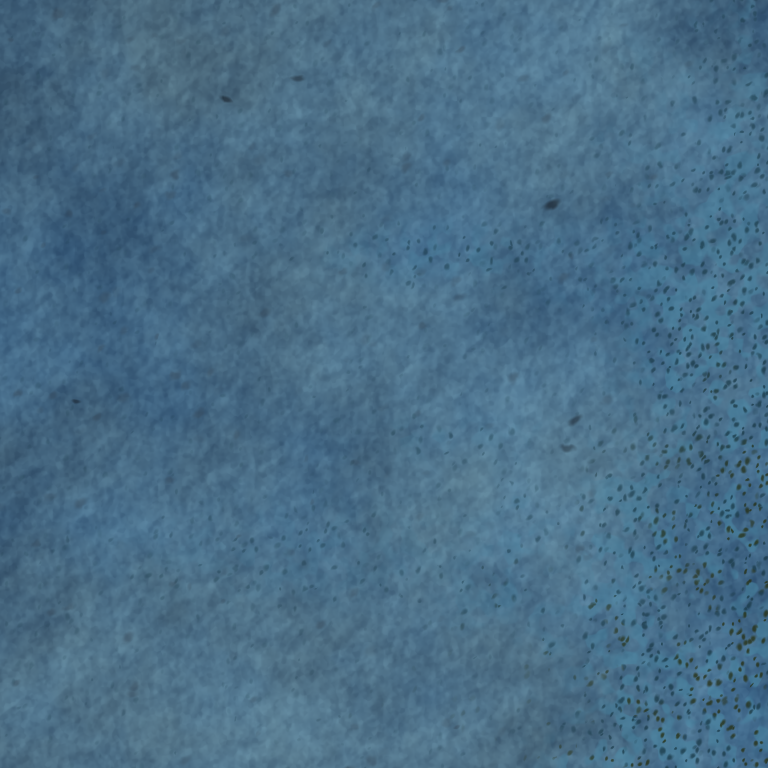
A WebGL 1 fragment shader for this texture:

```glsl
precision highp float;
uniform vec2 u_resolution;

const vec3 DEEP_BLUE = vec3(0.228, 0.348, 0.446);
const vec3 PALE_BLUE = vec3(0.358, 0.508, 0.598);
const vec3 BLUE_SHIFT = vec3(-0.026, -0.006, 0.026);
const vec3 CYAN_RIM = vec3(0.290, 0.535, 0.645);
const vec3 PIT_TEAL = vec3(0.100, 0.225, 0.280);
const vec3 PIT_OLIVE = vec3(0.150, 0.180, 0.060);
const vec3 MARK_DARK = vec3(0.075, 0.095, 0.125);
const vec3 SMUDGE_BROWN = vec3(0.200, 0.260, 0.320);

const float CLOUD_SCALE = 4.5;
const float CLOUD_CONTRAST = 1.15;
const float GRAIN_SCALE = 85.0;
const float GRAIN_CONTRAST = 0.34;
const float SPECKLE_SCALE = 190.0;
const float SPECKLE_CONTRAST = 0.30;
const float PIT_CELLS = 88.0;
const float SMUDGE_CELLS = 34.0;
const float MARK_CELLS = 8.0;

float hash(vec2 p) {
  vec3 q = fract(vec3(p.xyx) * 0.1031);
  q += dot(q, q.yzx + 33.33);
  return fract((q.x + q.y) * q.z);
}

vec2 cellPoint(vec2 id) {
  return vec2(hash(id + 17.3), hash(id + 61.7));
}

mat2 rotation(float a) {
  return mat2(cos(a), sin(a), -sin(a), cos(a));
}

// Smooth cellular noise: random cell values blended by distance
float cellBlend(vec2 p) {
  vec2 cell = floor(p), local = fract(p);
  float sum = 0.0, total = 0.0;
  for (int y = -1; y <= 1; y++) {
    for (int x = -1; x <= 1; x++) {
      vec2 g = vec2(float(x), float(y));
      vec2 d = g + cellPoint(cell + g) - local;
      float w = exp(-5.0 * dot(d, d));
      sum += w * hash(cell + g);
      total += w;
    }
  }
  return sum / total;
}

float clouds(vec2 p) {
  float sum = 0.0, amp = 0.45;
  for (int i = 0; i < 5; i++) {
    sum += amp * (cellBlend(p) - 0.5);
    p = rotation(0.6) * p * 2.1 + 19.0;
    amp *= 0.68;
  }
  return sum;
}

// Scattered soft ovals, one candidate per cell
float spots(vec2 p, float density, float radius, float stretch, float angle) {
  vec2 cell = floor(p), local = fract(p);
  float cover = 0.0;
  for (int y = -1; y <= 1; y++) {
    for (int x = -1; x <= 1; x++) {
      vec2 g = vec2(float(x), float(y));
      vec2 id = cell + g;
      float turn = angle + hash(id + 5.1) - 0.5;
      vec2 d = rotation(-turn) * (g + cellPoint(id) - local);
      float size = radius * mix(0.5, 1.15, hash(id + 9.4));
      float shape = 1.0 - smoothstep(0.3, 1.3, length(d * vec2(1.0, stretch)) / size);
      cover = max(cover, shape * clamp((density - hash(id + 33.8)) * 5.0, 0.0, 1.0));
    }
  }
  return cover;
}

float glow(vec2 uv, vec2 center, vec2 extent) {
  vec2 d = (uv - center) / extent;
  return exp(-dot(d, d));
}

void main() {
  vec2 uv = gl_FragCoord.xy / u_resolution;

  // Broad washes of paint
  vec2 brushed = rotation(-0.45) * uv * vec2(1.0, 1.15);
  float tone = 0.46 + CLOUD_CONTRAST * clouds(brushed * CLOUD_SCALE + 7.0);
  tone += 0.20 * glow(uv, vec2(0.69, 0.46), vec2(0.14, 0.22));
  tone += 0.20 * glow(uv, vec2(0.50, 0.05), vec2(0.35, 0.12));
  tone += 0.14 * glow(uv, vec2(0.66, 0.86), vec2(0.18, 0.12));
  tone -= 0.28 * glow(uv, vec2(0.0, 1.0), vec2(0.18, 0.25));
  float hue = clouds(uv * 3.5 + 41.0) * 1.9 + 0.05;

  // Diagonal and upright grain with fine speckle
  vec2 slanted = rotation(-0.7) * uv * GRAIN_SCALE;
  float grain = cellBlend(slanted * vec2(0.65, 1.4)) + cellBlend(uv * GRAIN_SCALE * vec2(1.7, 0.9)) - 1.0;
  float speckle = cellBlend(uv * SPECKLE_SCALE + 11.0) - 0.5;
  tone += grain * GRAIN_CONTRAST + speckle * SPECKLE_CONTRAST;
  vec3 color = mix(DEEP_BLUE, PALE_BLUE, clamp(tone, -0.2, 1.2));
  color += BLUE_SHIFT * clamp(hue, -0.6, 0.9);

  // Rough zone along the right, with thin bands reaching inward
  float ragged = clouds(uv * 6.0 + 83.0);
  float rough = smoothstep(-0.06, 0.20, uv.x - 0.66 - 0.19 * uv.y + 0.35 * ragged);
  rough *= mix(1.0, 0.6, smoothstep(0.45, 0.9, uv.y));
  float bands = glow(uv, vec2(0.61, 0.67), vec2(0.16, 0.035))
              + 0.6 * glow(uv, vec2(0.57, 0.43), vec2(0.10, 0.025))
              + 0.5 * glow(uv, vec2(0.42, 0.28), vec2(0.24, 0.06));
  rough = clamp(rough + 0.6 * bands, 0.0, 1.0);
  color += BLUE_SHIFT * 0.6 * rough;
  float crust = smoothstep(0.40, 0.80, cellBlend(uv * 75.0 + 3.0) + 0.6 * ragged);
  color = mix(color, CYAN_RIM, crust * rough * 0.55);

  // Small pits, olive toward the lower right
  vec2 warp = 0.3 * vec2(cellBlend(uv * 120.0), cellBlend(uv * 120.0 + 50.0));
  float pits = spots(uv * PIT_CELLS + warp, 0.16 + 0.62 * rough, 0.42, 1.5, 1.1);
  float olive = smoothstep(1.25, 1.7, uv.x + 1.0 - uv.y) * smoothstep(0.5, 0.65, cellBlend(uv * 30.0));
  color = mix(color, mix(PIT_TEAL, PIT_OLIVE, olive), pits * mix(0.28, 0.75, rough));

  // Faint smudges and rare dark chips
  float smudges = spots(uv * SMUDGE_CELLS + warp * 0.5, 0.18, 0.30, 1.5, 0.6);
  color = mix(color, SMUDGE_BROWN, smudges * 0.45 * (1.0 - rough));
  float marks = spots(uv * MARK_CELLS + warp * 0.1, 0.13, 0.09, 2.2, 0.1);
  color = mix(color, MARK_DARK, marks * 0.9 * (1.0 - 0.7 * rough));

  gl_FragColor = vec4(color, 1.0);
}
```
